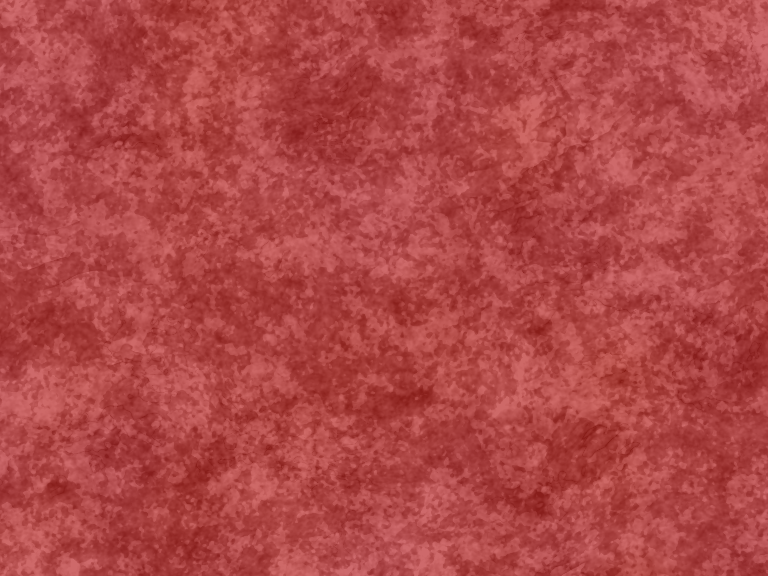
This texture is drawn by a Shadertoy shader. Its source:

```glsl
// Weathered red stone: broad blotches, crusty pale flecks and dark ledges.
// Every layer is smoothed cellular noise, summed over rotated octaves
// in a warped frame that leans up to the right.

// Cell hash: xy is the jitter of the point, z its value.
vec3 cellHash(vec2 cell) {
    vec3 h = fract(cell.xyx * vec3(0.1031, 0.1030, 0.0973));
    h += dot(h, h.yxz + 33.33);
    return fract((h.xxy + h.yzz) * h.zyx);
}

// Cellular noise from -1 to 1: nearby cell values blended by distance.
float cellNoise(vec2 p) {
    vec2 base = floor(p);
    float total = 0.0, weights = 0.0;
    for (int y = -1; y <= 1; y++) {
        for (int x = -1; x <= 1; x++) {
            vec2 cell = base + vec2(x, y);
            vec3 h = cellHash(cell);
            vec2 d = cell + 0.2 + 0.6 * h.xy - p;
            float w = max(0.0, 1.44 - dot(d, d));
            w *= w;
            w *= w;
            total += w * h.z;
            weights += w;
        }
    }
    return 2.0 * total / weights - 1.0;
}

// Octaves of cellular noise, each doubled in frequency and turned.
float layered(vec2 p, int octaves, float gain) {
    float sum = 0.0, amplitude = 1.0;
    for (int i = 0; i < octaves; i++) {
        sum += amplitude * cellNoise(p);
        amplitude *= gain;
        p = mat2(1.6, 1.2, -1.2, 1.6) * p + 7.3;
    }
    return sum;
}

void mainImage(out vec4 fragColor, in vec2 fragCoord) {
    vec2 uv = fragCoord / iResolution.y;

    // Warped frame, compressed across the lean of the rock
    vec2 warp = vec2(layered(uv * 5.0 + 11.0, 2, 0.5),
                     layered(uv * 5.0 + 47.0, 2, 0.5));
    vec2 lean = mat2(0.955, -0.296, 0.296, 0.955) * (uv + 0.025 * warp);
    lean *= vec2(1.0, 1.25);

    // Broad to fine blotches, and sharp-edged pale flecks on top
    float rough = layered(lean * 2.8 + 3.0, 7, 0.92);
    float crust = layered(uv * 22.0 + 90.0, 4, 1.05) + 0.5 * rough;
    float fleck = smoothstep(-0.3, 0.7, crust);

    // Ledges: a crisp dark edge that fades out to one side
    float ledge = layered(lean * vec2(1.7, 2.6) + 61.0, 6, 0.62);
    float shadow = smoothstep(-0.05, 0.01, ledge) * exp(-6.0 * max(ledge, 0.0));
    shadow *= smoothstep(-0.2, 0.5, cellNoise(uv * 2.6 + 29.0) + 0.2 * rough);

    // Ragged broken cracks
    float crack = exp(-14.0 * abs(layered(lean * 6.0 + 130.0, 5, 0.75)));
    crack *= smoothstep(-0.3, 0.5, cellNoise(uv * 6.0 + 71.0));

    // Fine mineral grain
    float grain = layered(uv * 105.0 + 17.0, 2, 0.9);

    float tone = 0.63 + 0.19 * rough + 0.38 * (fleck - 0.45) + 0.15 * grain;
    tone -= 0.6 * shadow + 0.35 * crack;
    tone = clamp(tone, -0.2, 1.2);

    // Deep red to dusty rose, drifting between rust and pink
    vec3 color = mix(vec3(0.575, 0.160, 0.153), vec3(0.770, 0.370, 0.370), tone);
    color += vec3(0.0, 0.004, 0.018) * layered(uv * 4.0 + 210.0, 2, 0.7);
    fragColor = vec4(color, 1.0);
}
```
